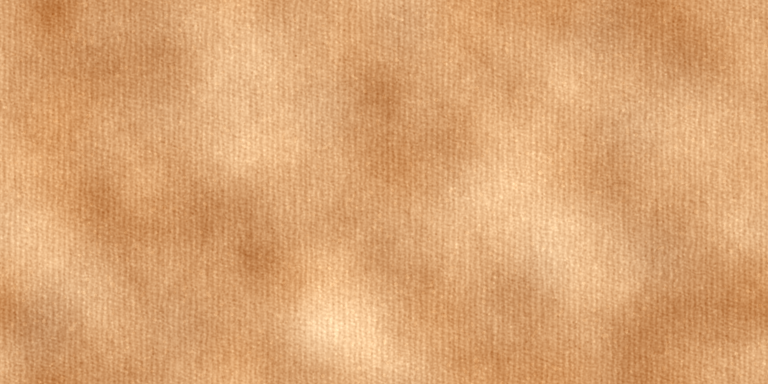
Give the GLSL for this texture, as a Shadertoy shader.

```glsl
// Tileable tan kraft paper: fine crisp ribs, soft stains, sharp grain and short fibres.

const vec3 TAN = vec3(0.848, 0.633, 0.433);
const vec3 TONE_STEP = vec3(0.042, 0.055, 0.057);  // one shade lighter
const vec3 WARM_SHIFT = vec3(0.012, -0.002, -0.016);
const vec2 ASPECT = vec2(2.0, 1.0);
const float RIB_COUNT = 140.0;
const float TAU = 6.2831853;

vec3 hash3(vec2 cell, float seed) {
    vec3 p = fract(vec3(cell.xyx + seed * 7.31) * vec3(0.1031, 0.1030, 0.0973));
    p += dot(p, p.yxz + 33.33);
    return fract((p.xxy + p.yxx) * p.zyx);
}

// Cellular noise: soft round bumps of random sign, wrapping after 'cells'.
float softCells(vec2 uv, vec2 cells, float seed) {
    vec2 p = uv * cells;
    vec2 base = floor(p);
    float sum = 0.0;
    for (int j = -1; j <= 1; j++)
    for (int i = -1; i <= 1; i++) {
        vec2 cell = base + vec2(i, j);
        vec3 rnd = hash3(mod(cell, cells), seed);
        vec2 offset = p - cell - rnd.xy;
        float falloff = max(1.0 - dot(offset, offset), 0.0);
        sum += (rnd.z * 2.0 - 1.0) * falloff * falloff * falloff;
    }
    return sum;
}

// Layered stains, from broad clouds to faint mottling.
float stains(vec2 uv, vec2 cells, float gain, float seed) {
    float sum = 0.0;
    float weight = 1.0;
    for (int octave = 0; octave < 4; octave++) {
        sum += weight * softCells(uv, cells, seed + float(octave));
        cells *= 2.0;
        weight *= gain;
    }
    return sum;
}

// Parallel wavering cords; whole-number 'repeats' set spacing and direction.
float cords(vec2 uv, vec2 repeats, float waver) {
    float drift = waver * softCells(uv, 40.0 * ASPECT, 11.0);
    return sin(TAU * (dot(uv, repeats) + drift));
}

// Short bent hairs, some dark (negative) and some light (positive).
float fibres(vec2 uv, vec2 cells, float density, float halfWidth) {
    vec2 p = uv * cells;
    vec2 base = floor(p);
    float blur = 0.7 * cells.y / iResolution.y;
    float sum = 0.0;
    for (int j = -1; j <= 1; j++)
    for (int i = -1; i <= 1; i++) {
        vec2 cell = base + vec2(i, j);
        vec2 id = mod(cell, cells);
        vec3 place = hash3(id, 17.0);
        vec3 form = hash3(id, 23.0);
        float angle = TAU * place.z;
        vec2 axis = vec2(cos(angle), sin(angle));
        vec2 d = p - cell - place.xy;
        vec2 q = vec2(dot(d, axis), dot(d, vec2(-axis.y, axis.x)));
        q.y += (form.x - 0.5) * 2.0 * q.x * q.x;
        float reach = 0.12 + 0.25 * form.y;
        float dist = length(vec2(max(abs(q.x) - reach, 0.0), q.y));
        float hair = 1.0 - smoothstep(halfWidth - blur, halfWidth + blur, dist);
        float shade = form.z < density * 0.6 ? -1.0 : 0.7;
        sum += hair * shade * step(form.z, density);
    }
    return sum;
}

void mainImage(out vec4 fragColor, in vec2 fragCoord) {
    vec2 uv = fragCoord / iResolution.xy;
    vec2 slanted = vec2(uv.x, uv.y + uv.x);  // whole shear still tiles

    // Broad tone: round clouds mixed with ones leaning down to the right
    float tone = 1.8 * stains(uv, 4.0 * ASPECT, 0.42, 3.0);
    tone += 1.6 * stains(slanted, 4.0 * ASPECT, 0.3, 61.0);

    // Surface: ribs, a slanting weave across them, beads and long streaks
    tone += 0.58 * cords(uv, vec2(RIB_COUNT, 0.0), 0.25);
    tone += 0.30 * cords(uv, vec2(0.5 * RIB_COUNT, 84.0), 0.5);
    tone += 0.50 * softCells(uv, vec2(RIB_COUNT, 110.0), 31.0);
    tone += 0.45 * softCells(uv, vec2(200.0, 18.0), 37.0);

    // Sharp grain, pale specks and loose fibres
    tone += 0.95 * softCells(uv, 192.0 * ASPECT, 53.0);
    float specks = smoothstep(0.5, 0.95, softCells(uv, 96.0 * ASPECT, 41.0));
    tone += 0.8 * specks;
    tone += 0.6 * fibres(uv, 24.0 * ASPECT, 0.3, 0.05);

    // Colour, with a slow drift between pinkish and golden tan
    float warmth = softCells(uv, 6.0 * ASPECT, 47.0) + 0.8 * specks;
    vec3 color = TAN + TONE_STEP * tone + WARM_SHIFT * warmth;
    fragColor = vec4(clamp(color, 0.0, 1.0), 1.0);
}
```
